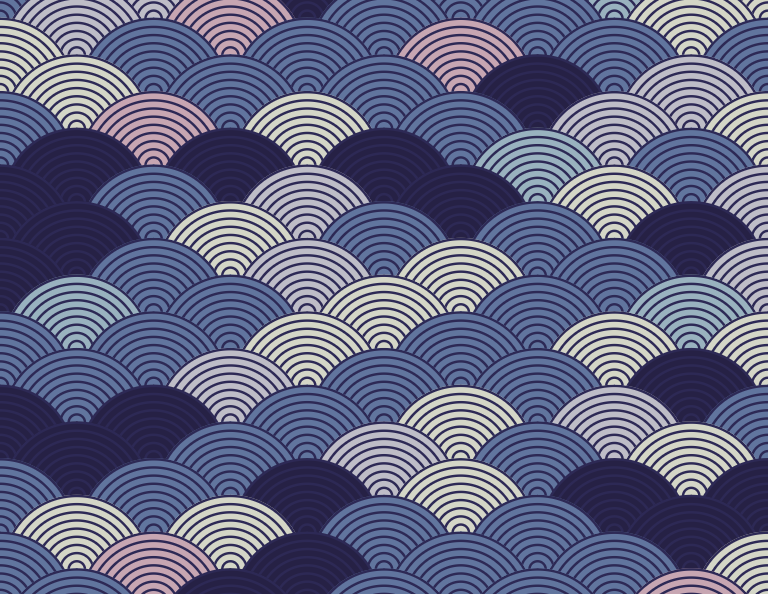
A Shadertoy shader for this pattern:

```glsl
vec2 hash2(vec2 p) {
    return fract(sin(vec2(dot(p, vec2(127.1, 311.7)), dot(p, vec2(269.5, 183.3)))) * 4375.85);
}

// Cellular noise: neighbouring scales often share the tone of their nearest seed
float patchTone(vec2 p) {
    vec2 base = floor(p);
    float nearest = 9.0, tone = 0.0;
    for (int j = -1; j <= 1; j++)
    for (int i = -1; i <= 1; i++) {
        vec2 cell = base + vec2(i, j);
        vec2 jitter = hash2(cell);
        float dist = length(cell + jitter - p);
        if (dist < nearest) {
            nearest = dist;
            tone = fract(dot(cell, vec2(0.755, 0.57)) + 0.4 * hash2(cell + 17.0).x);
        }
    }
    return tone;
}

vec3 scaleColor(float tone) {
    if (tone < 0.43) return vec3(0.38, 0.46, 0.62);  // blue
    if (tone < 0.63) return vec3(0.83, 0.84, 0.78);  // cream
    if (tone < 0.75) return vec3(0.15, 0.13, 0.27);  // midnight
    if (tone < 0.87) return vec3(0.745, 0.74, 0.78); // lavender
    if (tone < 0.95) return vec3(0.78, 0.65, 0.70);  // pink
    return vec3(0.60, 0.70, 0.75);                   // teal
}

float coverage(float dist, float pixel) {
    return clamp(0.5 - dist / pixel, 0.0, 1.0);
}

void mainImage(out vec4 fragColor, in vec2 fragCoord) {
    // Five scales span the width; one unit is one scale
    float pixel = 5.0 / iResolution.x;
    vec2 uv = fragCoord * pixel;
    float rowStep = 0.239, radius = 2.0 * rowStep, halfLine = 0.008;
    vec3 ink = vec3(0.175, 0.16, 0.335);
    vec3 color = ink;

    // Paint overlapping rows from back to front, lower rows on top
    float firstRow = floor((uv.y - 0.16 + radius) / rowStep);
    for (int i = 1; i >= -2; i--) {
        float row = firstRow + float(i);
        float stagger = 0.5 - 0.5 * mod(row, 2.0);
        float column = floor(uv.x - stagger + 0.5) + stagger;
        vec2 center = vec2(column, 0.16 + row * rowStep - radius);
        float r = length(uv - center);

        // Nine concentric rings, the last one being the outline
        float ringStep = radius / 9.0;
        float ringDist = abs(fract(r / ringStep + 0.5) - 0.5) * ringStep;
        vec3 fill = scaleColor(patchTone(vec2(column, row * 0.5) * 1.45 + 0.25));
        vec3 disc = mix(fill, ink, coverage(ringDist - halfLine, pixel));
        color = mix(color, disc, coverage(r - radius - halfLine, pixel));
    }
    fragColor = vec4(color, 1.0);
}
```
